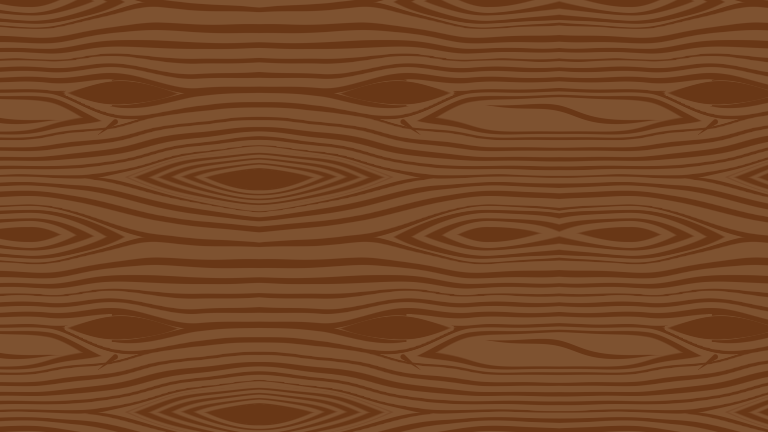
This texture is drawn by a WebGL 2 fragment shader. Its source:

```glsl
#version 300 es
precision highp float;
// Flat two-tone wood grain: mirrored tiles of wavy lines flowing around pointed knots.
uniform vec2 u_resolution;
out vec4 outColor;

#define TILE vec2(1.389, 0.544)
#define MIRROR_X 0.6
#define LINES 13.0
#define LINE_DUTY 0.365
#define DUTY_SPREAD 0.13
#define WOBBLE 0.0028
#define FLOW_REACH 0.10
#define RIM 0.004
#define OPENING vec2(1.42, 1.25)
#define LIGHT_WOOD vec3(0.495, 0.32, 0.19)
#define DARK_WOOD vec3(0.41, 0.215, 0.085)

const float TAU = 6.2831853;
const int KNOTS = 4;
const int LONG_KNOT = 2;
const int TWIN_KNOT = 3;

// Knot centre (folded x, y) and half size: eye, solid lens, long knot, twin knot
const vec4 KNOT[KNOTS] = vec4[](
    vec4(0.0, 0.412, 0.296, 0.0625), vec4(0.315, 0.2176, 0.122, 0.027),
    vec4(0.6945, 0.264, 0.322, 0.046), vec4(0.533, 0.0, 0.213, 0.060));
// Core radius, ring spacing and bluntness of each knot, relative to its size
const vec3 RINGS[KNOTS] = vec3[](
    vec3(0.375, 0.18, 1.0), vec3(1.0, 0.5, 1.0),
    vec3(-0.12, 1.05, 1.6), vec3(0.26, 0.345, 1.0));

float wrapCentered(float v, float period) {
    return mod(v + 0.5 * period, period) - 0.5 * period;
}

// Scale of the parabolic lens passing through q
float lensRadius(vec2 q) {
    return 0.5 * (q.y + sqrt(q.y * q.y + 4.0 * q.x * q.x));
}

// Dark core and nested rings, thin above and below, thick at the tips
float ringInk(vec2 q, vec3 ring, float aa) {
    q = abs(q);
    q.x = pow(q.x, ring.z);
    float r = lensRadius(q);
    float core = 1.0 - smoothstep(-aa, aa, r - ring.x);
    float halfWidth = min(0.09, 0.25 * ring.y) * (0.7 + 0.5 * r);
    halfWidth *= mix(0.6, 1.1, q.x / max(r, 0.001));
    float band = abs(wrapCentered(r - ring.x, ring.y)) - halfWidth;
    float limit = 1.0 - smoothstep(-aa, aa, r - 1.04);
    return max(core, (1.0 - smoothstep(-aa, aa, band)) * limit);
}

// Tapered curl inside the long knot, x measured from the knot axis
float curlInk(float x, float dy, float px) {
    float t = (x - 0.03) / 0.195;
    float halfWidth = 0.007 * (1.0 - t * t);
    float bend = 0.018 * tanh((x - 0.035) / 0.05) - 0.003;
    return 1.0 - smoothstep(-px, px, abs(dy - bend) - halfWidth);
}

// Short slanted nick, thick at the start and pointed at the end
float nickInk(vec2 p, float px) {
    vec2 start = vec2(0.333, 0.282), span = vec2(0.040, 0.030);
    float t = clamp(dot(p - start, span) / dot(span, span), 0.0, 1.0);
    float d = length(p - start - span * t) - 0.006 * (1.0 - t);
    return 1.0 - smoothstep(-px, px, d);
}

// Unevenly spaced grain lines of the unbent coordinate, each with its own width
float lineInk(float x, float y) {
    float turn = TAU * y / TILE.y;
    float phase = LINES * y / TILE.y - 0.14 * (1.0 - cos(turn))
                - 0.28 * sin(turn) - 0.22 * sin(2.0 * turn);
    float id = mod(floor(phase + 0.5), LINES);
    float duty = LINE_DUTY + DUTY_SPREAD * sin(id * 1.9 + 5.0)
               + 0.08 * sin(9.0 * x + id * 2.3);
    float wave = cos(TAU * phase);
    float aa = max(fwidth(wave) * 0.7, 0.001);
    return smoothstep(-aa, aa, wave - cos(0.5 * TAU * duty));
}

void main() {
    float px = 0.7 / u_resolution.y;
    vec2 p = gl_FragCoord.xy / u_resolution.y;
    p.y = 1.0 - p.y;

    // Mirror each tile about its vertical axis
    float axisX = mod(p.x - MIRROR_X, TILE.x) - 0.5 * TILE.x;
    float x = 0.5 * TILE.x - abs(axisX);
    float y = mod(p.y, TILE.y);
    float nick = nickInk(vec2(x, y), px);
    float turn = TAU * y / TILE.y;
    y += WOBBLE * (sin(13.0 * x + turn) + 0.5 * sin(31.0 * x + 2.0 * turn));

    // Part the grain around each knot and fill the opening with rings
    float knotInk = 0.0, cover = 0.0;
    for (int i = 0; i < KNOTS; i++) {
        vec4 k = KNOT[i];
        vec2 d = vec2(x - k.x, wrapCentered(y - k.y, TILE.y));
        // Let the twin knot reach across the mirror axis
        if (i == TWIN_KNOT && d.x > 0.0) d.x *= 0.62;
        float t = min(abs(d.x) / (OPENING.x * k.z), 1.0);
        float taper = 1.0 - pow(t, 2.0 * RINGS[i].z);
        float opening = OPENING.y * k.w * taper * taper;
        float away = abs(d.y);

        float ink = ringInk(d / k.zw, RINGS[i], px / k.w);
        if (i == LONG_KNOT) ink = max(ink, curlInk(axisX, d.y, px));
        float inside = smoothstep(-px, px, opening - away - RIM) * (1.0 - cover);
        knotInk += ink * inside;
        cover += inside;

        float fade = 1.0 - pow(2.0 * away / TILE.y, 2.0);
        float push = opening * exp((opening - away) / FLOW_REACH) * fade;
        y = k.y + sign(d.y) * (away - min(away, push));
    }

    float ink = max(lineInk(x, y) * (1.0 - cover) + knotInk, nick);
    outColor = vec4(mix(LIGHT_WOOD, DARK_WOOD, clamp(ink, 0.0, 1.0)), 1.0);
}
```
